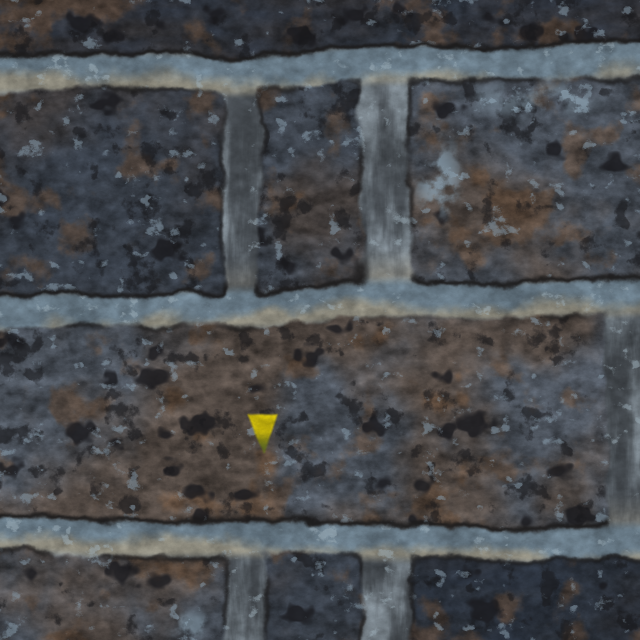
Give the GLSL for this texture, as a WebGL 1 fragment shader.

```glsl
precision highp float;
uniform vec2 u_resolution;

float hash(vec2 p) {
  p = fract(p * vec2(0.1031, 0.1137));
  p += dot(p, p.yx + 33.33);
  return fract((p.x + p.y) * p.x * 17.13);
}

float noise(vec2 p) {
  vec2 i = floor(p), f = fract(p);
  f = f * f * (3.0 - 2.0 * f);
  i += 40.0;
  return mix(mix(hash(i), hash(i + vec2(1.0, 0.0)), f.x),
             mix(hash(i + vec2(0.0, 1.0)), hash(i + 1.0), f.x), f.y);
}

float fbm(vec2 p) {
  float sum = 0.0, amp = 0.5;
  for (int i = 0; i < 5; i++) {
    sum += amp * noise(p);
    p = mat2(1.6, 1.2, -1.2, 1.6) * p + 7.3;
    amp *= 0.5;
  }
  return sum / 0.97;
}

// Scattered holes: one random ellipse in some cells of a grid
float pits(vec2 p, float density) {
  vec2 cell = floor(p);
  float cover = 0.0;
  for (int j = -1; j <= 1; j++) {
    for (int i = -1; i <= 1; i++) {
      vec2 c = cell + vec2(float(i), float(j));
      vec2 centre = c + 0.2 + 0.6 * vec2(hash(c + 53.0), hash(c + 91.0));
      float radius = mix(0.08, 0.25, hash(c + 17.0));
      float d = length((p - centre) * vec2(0.8, 1.2)) - radius;
      d += 0.3 * (noise(p * 6.0) - 0.5);
      cover = max(cover, step(hash(c + 71.0), density) * (1.0 - smoothstep(-0.06, 0.1, d)));
    }
  }
  return cover;
}

float patchMask(vec2 p, vec2 centre, vec2 size) {
  return 1.0 - smoothstep(0.3, 1.2, length((p - centre) / size));
}

void main() {
  vec2 p = gl_FragCoord.xy / u_resolution;
  float broad = fbm(p * 6.0);
  float streak = fbm(p * vec2(15.0, 42.0) + 11.0);
  float grain = fbm(p * vec2(62.0, 80.0) + 23.0);
  float rough = fbm(p * 24.0 + 5.0) - 0.5;

  // Sagging courses; h is the height above the nearest bed joint
  float sag = (p.x - 0.5) * mix(-0.022, 0.026, smoothstep(0.2, 0.5, p.y));
  float wave = 0.014 * (noise(p * vec2(5.0, 2.0)) - 0.5);
  float course = (p.y - sag - wave - 0.157) / 0.368;
  float row = floor(course);
  float h = (course - floor(course + 0.5)) * 0.368;
  float odd = mod(row, 2.0);

  // Upright joints: two around a narrow brick, or one near the right side
  float x = p.x + 0.012 * (noise(p * vec2(3.0, 9.0) + 3.0) - 0.5);
  float shortRow = min(abs(x - 0.38) - 0.029, abs(x - 0.602) - 0.036);
  float longRow = abs(x - 0.985) - 0.034 + step(1.5, row);
  float side = mix(longRow, shortRow, odd);
  float col = mix(step(0.985, x), step(0.38, x) + step(0.602, x), odd);
  float bed = abs(h) - 0.025 - 0.008 * (noise(vec2(p.x * 7.0, row)) - 0.5) * step(h, 0.0);
  float blend = max(0.014 - abs(bed - side), 0.0);
  float edge = min(bed, side) - blend * blend / 0.056 + 0.024 * rough;
  float brickMask = smoothstep(-0.004, 0.005, edge);

  // Brick faces, from brown to slate, some of them nearly black
  float dark = row > 1.5 ? 0.85 : row > 0.5 ? 0.55 - 0.2 * col
             : row > -0.5 ? 0.06 : 0.15 + 0.38 * col;
  vec3 brick = mix(vec3(0.325, 0.287, 0.262), vec3(0.29, 0.315, 0.35),
                   smoothstep(0.4, 0.7, broad + 0.12 * odd));
  brick = mix(brick, vec3(0.13, 0.155, 0.195), dark * (0.55 + 0.6 * streak));
  brick = mix(brick, vec3(0.37, 0.27, 0.19), 0.5 * smoothstep(0.55, 0.75, fbm(p * 19.0 + 41.0)));
  brick *= 0.3 + 0.75 * grain + 0.65 * streak;
  brick = mix(brick, vec3(0.10, 0.10, 0.115),
              0.8 * pits(p * 14.0 + 3.0, mix(0.5, 0.18, odd)));
  brick = mix(brick, vec3(0.09, 0.09, 0.10), 0.6 * smoothstep(0.62, 0.75, fbm(p * 34.0 + 63.0)));

  // Chalky bloom and pale flecks
  float bloom = patchMask(p, vec2(0.685, 0.72), vec2(0.045, 0.075))
              + 0.7 * patchMask(p, vec2(0.83, 0.845), vec2(0.12, 0.035))
              + 0.8 * patchMask(p, vec2(0.30, 0.02), vec2(0.04, 0.03));
  bloom *= smoothstep(0.38, 0.62, fbm(p * 30.0 + 31.0));
  float fleck = smoothstep(0.66, 0.8, fbm(p * vec2(48.0, 58.0) + 83.0));
  brick = mix(brick, vec3(0.53, 0.61, 0.67), clamp(0.8 * bloom + 0.55 * fleck, 0.0, 0.85));

  // Mortar: blue grey above, sandy along the lower lip, duller in upright joints
  float sandy = 1.0 - smoothstep(-0.026, 0.002, h + 0.07 * (broad - 0.5) + 0.03 * rough);
  vec3 bedMortar = mix(vec3(0.40, 0.47, 0.52), vec3(0.55, 0.54, 0.49), sandy);
  float smear = fbm(p * vec2(32.0, 7.0) + 13.0);
  vec3 upright = mix(vec3(0.26, 0.28, 0.30), vec3(0.47, 0.51, 0.54), smoothstep(0.3, 0.7, smear));
  upright = mix(upright, vec3(0.53, 0.51, 0.46), step(0.0, h) * (1.0 - smoothstep(0.03, 0.085, h)) * smear);
  vec3 mortar = mix(bedMortar, upright, smoothstep(0.02, 0.04, abs(h)));
  mortar *= 0.62 + 0.42 * grain + 0.32 * fbm(p * 17.0 + 29.0);
  mortar = mix(mortar, vec3(0.63, 0.70, 0.74), 0.5 * fleck);

  // Dark crevice, deepest under each course
  vec3 color = mix(mortar, brick, brickMask);
  float crack = exp(-pow((edge - 0.002) / 0.0045, 2.0));
  float under = step(0.0, h) * (1.0 - smoothstep(0.03, 0.05, h));
  crack *= mix(0.65 * smoothstep(0.35, 0.65, noise(p * 16.0)), 0.85, under);
  color = mix(color, vec3(0.10, 0.095, 0.095), crack);

  // Yellow petal caught on the long brick, fading to green at its tip
  vec2 q = p - vec2(0.411, 0.322) + 0.006 * rough;
  float petal = max(abs(q.x) - 0.012 - 0.36 * q.y, abs(q.y) - 0.031);
  petal = max(petal, length(q - vec2(0.0, 0.004)) - 0.035);
  vec3 petalColor = mix(vec3(0.36, 0.40, 0.12), vec3(0.78, 0.71, 0.05), smoothstep(-0.025, 0.008, q.y));
  color = mix(color, petalColor * (0.75 + 0.5 * grain), 1.0 - smoothstep(-0.003, 0.003, petal));

  gl_FragColor = vec4(color, 1.0);
}
```
